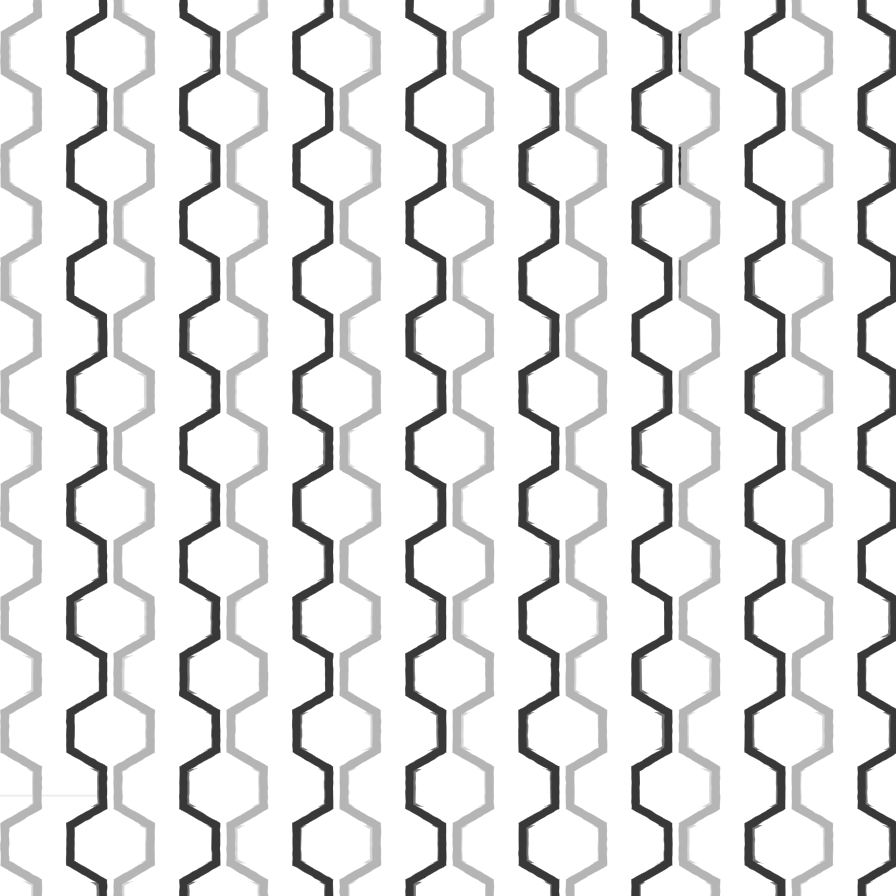
This pattern is drawn by a Shadertoy shader. Its source:

```glsl
// Columns of dark and grey zigzag lines that bulge apart into hexagons.
// Each column mirrors one folded profile; odd columns shift by half a repeat.
// Line edges are slightly rough, with uneven pale fringes on the upright parts.

const float REPEATS = 7.926;   // repeats across and down the canvas

float hash(vec2 p) {
    p = fract(p * vec2(0.1031, 0.1137));
    p += dot(p, p.yx + 33.33);
    return fract((p.x + p.y) * p.x * 47.3);
}

float noise(vec2 p) {
    vec2 i = floor(p), f = fract(p);
    f = f * f * (3.0 - 2.0 * f);
    return mix(mix(hash(i), hash(i + vec2(1, 0)), f.x),
               mix(hash(i + vec2(0, 1)), hash(i + vec2(1, 1)), f.x), f.y);
}

// Signed distance to the profile: outer upright, 30 degree slant, inner upright
float profile(float x, float t) {
    float slant = 0.5 * (x - 0.21) + 0.866 * (t - 0.25);
    return max(x - 0.355, min(x - 0.065, slant));
}

float fill(float d, float pixel) {
    return clamp(0.5 - d / pixel, 0.0, 1.0);
}

void mainImage(out vec4 fragColor, in vec2 fragCoord) {
    vec2 uv = fragCoord / iResolution.y;
    float pixel = 1.2 * REPEATS / iResolution.y;

    // Repeat, then fold each column about its axis and each row about its middle
    vec2 p = uv * REPEATS - vec2(0.977, 7.458);
    float column = round(p.x);
    float x = p.x - column;
    float y = p.y + 0.5 * mod(column, 2.0);
    float t = abs(y - round(y));
    bool dark = x < 0.0;

    float d = profile(abs(x), t);
    float rough = 0.006 * (noise(uv * 190.0) - 0.5);
    float halfWidth = dark ? 0.0355 : 0.0375;
    float upright = 1.0 / 12.0 - abs(t - 0.25);   // negative on upright parts

    // Fringe on the hollow side of each upright, its width varying by segment
    float segment = hash(vec2(2.0 * column + float(dark), round(2.0 * y)) + 60.0);
    float hollow = t < 0.25 ? -d : d;
    float fringeWidth = halfWidth + 0.022 * segment;
    float fringe = fill(max(max(hollow - fringeWidth, -hollow), upright) + rough, pixel);

    vec3 color = vec3(1.0);

    // Faint stray hairline near the lower left
    float hairline = max(abs(uv.y - 0.112) - 0.001, uv.x - 0.117);
    color = mix(color, vec3(0.93), fill(hairline * REPEATS, pixel));

    color = mix(color, vec3(dark ? 0.46 : 0.84), fringe);
    color = mix(color, vec3(dark ? 0.22 : 0.71), fill(abs(d) - halfWidth + rough, pixel));

    // Dark slivers on the inner uprights of one grey line, fading downward
    if (column == 5.0 && !dark && t > 0.25) {
        float sliver = max(abs(d + 0.028) - 0.010, upright);
        color = mix(color, vec3(0.1), fill(sliver + rough, pixel) * smoothstep(0.5, 0.95, uv.y));
    }

    fragColor = vec4(color, 1.0);
}
```
